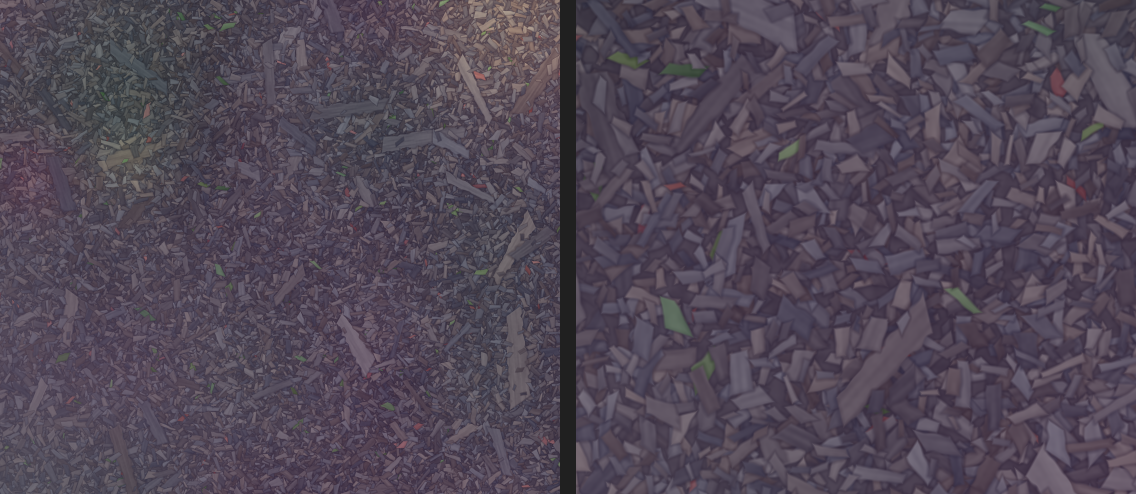
Left, the full canvas; right, a detail of the centre.
Write a Shadertoy shader that draws this texture.

```glsl
vec4 hash4(vec2 p) {
    vec4 h = fract(p.xyxy * vec4(0.1031, 0.1030, 0.0973, 0.1099));
    h += dot(h, h.wzxy + 33.33);
    return fract((h.xxyz + h.yzzw) * h.zywx);
}

float noise(vec2 p) {
    vec2 i = floor(p), f = fract(p);
    f = f * f * (3.0 - 2.0 * f);
    return mix(mix(hash4(i).x, hash4(i + vec2(1, 0)).x, f.x),
               mix(hash4(i + vec2(0, 1)).x, hash4(i + vec2(1, 1)).x, f.x), f.y);
}

// Soft round pool of light
float pool(vec2 p, vec2 centre, float radius) {
    vec2 d = (p - centre) / radius;
    return exp(-dot(d, d));
}

float sunlight(vec2 p) {
    return pool(p, vec2(1.03, 0.97), 0.17) + 0.45 * pool(p, vec2(0.26, 0.67), 0.07);
}

// Lays one generation of wood chips over the surface (tone, warmth, accent)
void scatterChips(inout vec3 surface, vec2 p, float cells, float density, float aspect, float seed) {
    vec2 home = floor(p * cells);
    float soft = max(0.0012, 0.8 / iResolution.y);
    float shadowWidth = 0.0025 + 0.03 / cells;
    for (int y = -1; y <= 1; y++)
    for (int x = -1; x <= 1; x++) {
        vec2 id = home + vec2(x, y);
        vec4 a = hash4(id + seed * 17.3 + 50.0);
        vec4 b = hash4(id + seed * 31.7 + 210.0);
        float crowding = cells < 30.0 ? 1.0 - 0.75 * min(1.0, sunlight(id / cells)) : 1.0;
        if (b.x > density * crowding) continue;

        // Chip frame: turned, slanted at the ends, tapered along its length
        float angle = 6.2832 * a.z;
        vec2 axis = vec2(cos(angle), sin(angle));
        vec2 d = p - (id + a.xy) / cells;
        vec2 q = vec2(dot(d, axis), dot(d, vec2(-axis.y, axis.x)));
        float len = mix(0.3, 0.75, a.w * a.w) / cells;
        float wide = len * aspect * mix(0.55, 1.35, b.y);
        float rough = noise(q * 130.0 + b.zw * 90.0) - 0.5;
        vec2 s = vec2(q.x + q.y * (b.z - 0.5) * 1.6, q.y + rough * wide * 0.45);
        vec2 e = abs(s) - vec2(len, wide * (1.0 - 0.45 * (b.w - 0.3) * s.x / len));
        float dist = length(max(e, 0.0)) + min(max(e.x, e.y), 0.0);

        // Contact shadow, then grain and a lit upper edge on the chip
        float shadow = 1.0 - smoothstep(0.0, shadowWidth, dist);
        surface.x *= 1.0 - 0.42 * shadow;
        float grain = noise(vec2(q.x * 35.0, q.y * 330.0) + b.xy * 70.0) - 0.5;
        float facing = dot(d, vec2(-0.5, 0.86)) / (wide + 0.002);
        float rim = smoothstep(-0.004, 0.0, dist);
        float tone = mix(0.30, 0.86, b.w) + 0.20 * grain
                   + rim * (0.10 * clamp(facing, -1.0, 1.0) - 0.05);
        float accent = cells > 30.0 ? step(0.993, b.z) - step(b.z, 0.007) : 0.0;
        float cover = 1.0 - smoothstep(-soft, soft, dist);
        surface = mix(surface, vec3(tone, fract(b.y * 7.0 + a.x), accent), cover);
    }
}

void mainImage(out vec4 fragColor, in vec2 fragCoord) {
    vec2 p = fragCoord / iResolution.y;

    // Dark soil, then chips from fine litter up to long splinters
    vec3 surface = vec3(0.18 + 0.2 * noise(p * 160.0), 0.5, 0.0);
    scatterChips(surface, p, 72.0, 1.00, 0.48, 1.0);
    scatterChips(surface, p, 42.0, 0.85, 0.33, 2.0);
    scatterChips(surface, p, 64.0, 0.95, 0.45, 3.0);
    scatterChips(surface, p, 19.0, 0.45, 0.25, 4.0);
    scatterChips(surface, p, 52.0, 0.75, 0.40, 5.0);
    scatterChips(surface, p, 34.0, 0.35, 0.24, 6.0);
    scatterChips(surface, p, 8.0, 0.32, 0.19, 7.0);
    scatterChips(surface, p, 60.0, 0.22, 0.42, 8.0);

    // Broad patches of lighter and darker litter
    float patches = noise(p * 5.0 + 3.0) + 0.5 * noise(p * 11.0 + 9.0) - 0.75;
    float tone = surface.x + 0.12 * patches + 0.05 * (noise(p * 300.0) - 0.5);
    vec3 col = mix(vec3(0.19, 0.155, 0.225), vec3(0.465, 0.435, 0.475), tone);

    // Chip warmth, stray leaves and regional tints
    col += (surface.y - 0.5) * vec3(0.04, 0.005, -0.03);
    col += max(surface.z, 0.0) * vec3(0.12, -0.01, -0.03);
    col += max(-surface.z, 0.0) * vec3(-0.02, 0.07, -0.06);
    float tint = noise(p * 4.0 + 21.0) - 0.5;
    col += tint * vec3(0.035, -0.02, 0.015);
    col += vec3(0.05, -0.025, 0.0) * pool(p, vec2(0.06, 0.65), 0.10);
    col += vec3(-0.015, 0.015, -0.02) * pool(p, vec2(0.25, 0.85), 0.25);

    // Warm sun pools and pale haze at the lower left
    col *= 1.0 + sunlight(p) * vec3(0.62, 0.54, 0.25);
    float haze = 0.32 * pool(p, vec2(0.0, 0.15), 0.42);
    col = mix(col, vec3(0.41, 0.39, 0.45), haze);
    fragColor = vec4(col, 1.0);
}
```
